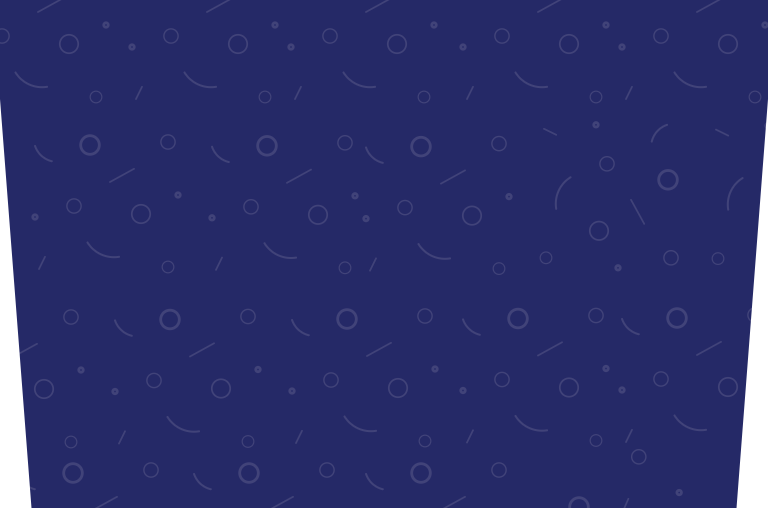
Reproduce this pattern procedurally as a WebGL 1 fragment shader.

```glsl
precision highp float;
// Navy panel with slightly tapered sides, scattered with faint rings, dots, dashes and arcs.
// One cluster of strokes is a distance function; it is laid out in four rows with uneven
// gaps, and the last clusters of the second and fourth rows are turned.

uniform vec2 u_resolution;

const float WIDTH = 768.0; // design units across the canvas, y pointing down
const vec3 NAVY = vec3(0.145, 0.16, 0.405);
const vec3 STROKE = vec3(0.255, 0.262, 0.475);
const vec3 WHITE = vec3(1.0);

float ring(vec2 p, vec2 center, float radius, float halfWidth) {
  return abs(length(p - center) - radius) - halfWidth;
}

float dash(vec2 p, vec2 a, vec2 b, float halfWidth) {
  vec2 ab = b - a;
  float t = clamp(dot(p - a, ab) / dot(ab, ab), 0.0, 1.0);
  return length(p - a - ab * t) - halfWidth;
}

vec2 rotateBack(vec2 p, float angle) {
  float c = cos(angle), s = sin(angle);
  return vec2(c * p.x + s * p.y, c * p.y - s * p.x);
}

// Arc with round ends, spanning middle +- spread (radians)
float arc(vec2 p, vec2 center, float radius, float middle, float spread, float halfWidth) {
  vec2 q = rotateBack(p - center, middle);
  q.y = abs(q.y);
  vec2 tip = vec2(cos(spread), sin(spread));
  bool inside = q.x * tip.y > q.y * tip.x;
  float d = inside ? abs(length(q) - radius) : length(q - tip * radius);
  return d - halfWidth;
}

// The repeating cluster, measured from its heavy ring
float cluster(vec2 p) {
  float d = ring(p, vec2(0.0), 9.3, 1.4);
  d = min(d, ring(p, vec2(51.0, 69.0), 9.2, 0.85));
  d = min(d, ring(p, vec2(78.0, -3.0), 7.1, 0.7));
  d = min(d, ring(p, vec2(-16.0, 61.0), 7.1, 0.7));
  d = min(d, ring(p, vec2(78.0, 122.0), 5.8, 0.6));
  // Dots with a pinhole
  d = min(d, ring(p, vec2(88.0, 50.0), 2.2, 1.4));
  d = min(d, ring(p, vec2(-55.0, 72.0), 2.2, 1.4));
  // Dashes
  d = min(d, dash(p, vec2(20.0, 37.0), vec2(44.0, 23.8), 0.85));
  d = min(d, dash(p, vec2(-51.0, 124.0), vec2(-45.0, 111.8), 0.85));
  // Arcs
  d = min(d, arc(p, vec2(24.0, 81.0), 31.2, 1.997, 0.587, 1.0));
  d = min(d, arc(p, vec2(-32.7, -6.6), 23.5, 2.312, 0.502, 1.0));
  return d;
}

// Five clusters separated by gaps; those from turnFrom on are rotated and lowered
float row(vec2 p, vec2 start, vec4 gaps, float drift, float turnFrom, float turn, float drop) {
  float d = WIDTH;
  for (int i = 0; i < 5; i++) {
    float column = float(i);
    float turned = step(turnFrom, column);
    float x = dot(gaps, step(vec4(1.0, 2.0, 3.0, 4.0), vec4(column)));
    vec2 origin = start + vec2(x, drift * column + drop * turned);
    d = min(d, cluster(rotateBack(p - origin, turn * turned)));
  }
  return d;
}

float coverage(float d, float pixel) {
  return clamp(0.5 - d / pixel, 0.0, 1.0);
}

void main() {
  float pixel = WIDTH / u_resolution.x;
  vec2 p = vec2(gl_FragCoord.x, u_resolution.y - gl_FragCoord.y) * pixel;

  // Rows of clusters
  float d = row(p, vec2(18.0, -25.0), vec4(169.0, 159.0, 172.0, 159.0), 0.0, 9.0, 0.0, 0.0);
  d = min(d, row(p, vec2(90.0, 145.0), vec4(177.0, 154.0, 247.0, 172.0), 0.8, 3.0, 1.5708, 32.4));
  d = min(d, row(p, vec2(-7.0, 320.0), vec4(177.0, 177.0, 171.0, 159.0), -0.5, 9.0, 0.0, 0.0));
  d = min(d, row(p, vec2(73.0, 473.0), vec4(176.0, 172.0, 158.0, 400.0), 0.0, 3.0, -0.66, 34.0));
  vec3 color = mix(NAVY, STROKE, coverage(d, pixel));

  // Tapered sides, mirrored about the vertical axis
  float fromSide = WIDTH * 0.5 - abs(p.x - WIDTH * 0.5);
  float outside = (p.y - 99.0) * 0.077 - fromSide;
  color = mix(color, WHITE, coverage(-outside, pixel));

  gl_FragColor = vec4(color, 1.0);
}
```
